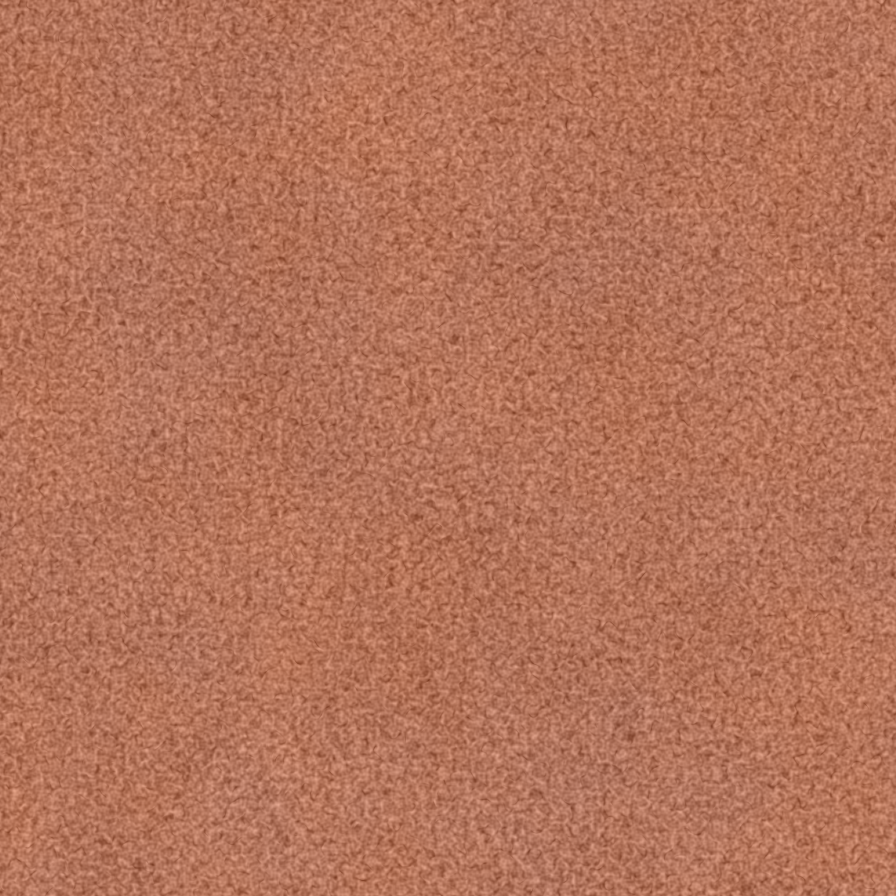
A WebGL 1 fragment shader for this texture:

```glsl
precision highp float;
// Terracotta suede: fine matted nap with short dark creases and faint ribs.

uniform vec2 u_resolution;

const vec3 CLAY = vec3(0.704, 0.454, 0.354);
const vec3 WARM_SHIFT = vec3(0.018, 0.0, -0.018);

float hash(vec2 cell, float seed) {
  vec3 p = fract(vec3(cell.xyx + seed * 17.3) * vec3(0.1031, 0.1030, 0.0973));
  p += dot(p, p.yzx + 33.33);
  return fract((p.x + p.y) * p.z);
}

// Slope of the lattice point's random unit gradient along an offset.
float slope(vec2 cell, vec2 offset, float seed) {
  float angle = 6.28318 * hash(cell, seed);
  return dot(vec2(cos(angle), sin(angle)), offset);
}

// Gradient noise, roughly -0.7 to 0.7.
float gradientNoise(vec2 p, float seed) {
  vec2 cell = floor(p);
  vec2 f = p - cell;
  vec2 w = f * f * f * (f * (f * 6.0 - 15.0) + 10.0);
  vec2 e = vec2(1.0, 0.0);
  float low = mix(slope(cell, f, seed), slope(cell + e, f - e, seed), w.x);
  float high = mix(slope(cell + e.yx, f - e.yx, seed),
                   slope(cell + 1.0, f - 1.0, seed), w.x);
  return mix(low, high, w.y);
}

// Bends straight features into curled fibres.
vec2 curl(vec2 uv, float scale, float amount, float seed) {
  vec2 p = uv * scale;
  return uv + amount * vec2(gradientNoise(p, seed), gradientNoise(p, seed + 1.0));
}

// Thin lines along the zero contour of a noise field, broken into short pieces.
float creases(vec2 uv, float scale, float width, float seed) {
  float line = 1.0 - smoothstep(0.0, width, abs(gradientNoise(uv * scale, seed)));
  float pieces = smoothstep(-0.1, 0.3, gradientNoise(uv * scale * 0.9, seed + 1.0));
  return line * pieces;
}

// Broad, weak unevenness of the cloth.
float mottle(vec2 uv, float scale, float seed) {
  float sum = 0.0;
  float weight = 1.0;
  for (int i = 0; i < 3; i++) {
    sum += weight * gradientNoise(uv * scale, seed + float(i));
    scale *= 2.3;
    weight *= 0.7;
  }
  return sum;
}

void main() {
  vec2 uv = gl_FragCoord.xy / u_resolution.y;
  vec2 fibre = curl(uv, 95.0, 0.005, 1.0);

  // Nap: soft tufts with finer hairs on top.
  float tone = 0.17 * gradientNoise(fibre * 143.0, 3.0);
  tone += 0.13 * gradientNoise(uv * 247.0 + 0.37, 4.0);

  // Dark creases between tufts.
  tone += 0.012 - 0.085 * creases(fibre, 83.0, 0.24, 5.0);

  // Faint upright ribs and large patches.
  tone += 0.025 * gradientNoise(uv * vec2(113.0, 14.0), 8.0);
  tone += 0.025 * mottle(uv, 5.0, 9.0);

  float warmth = mottle(uv, 4.0, 13.0);
  gl_FragColor = vec4(CLAY + tone + WARM_SHIFT * warmth, 1.0);
}
```
